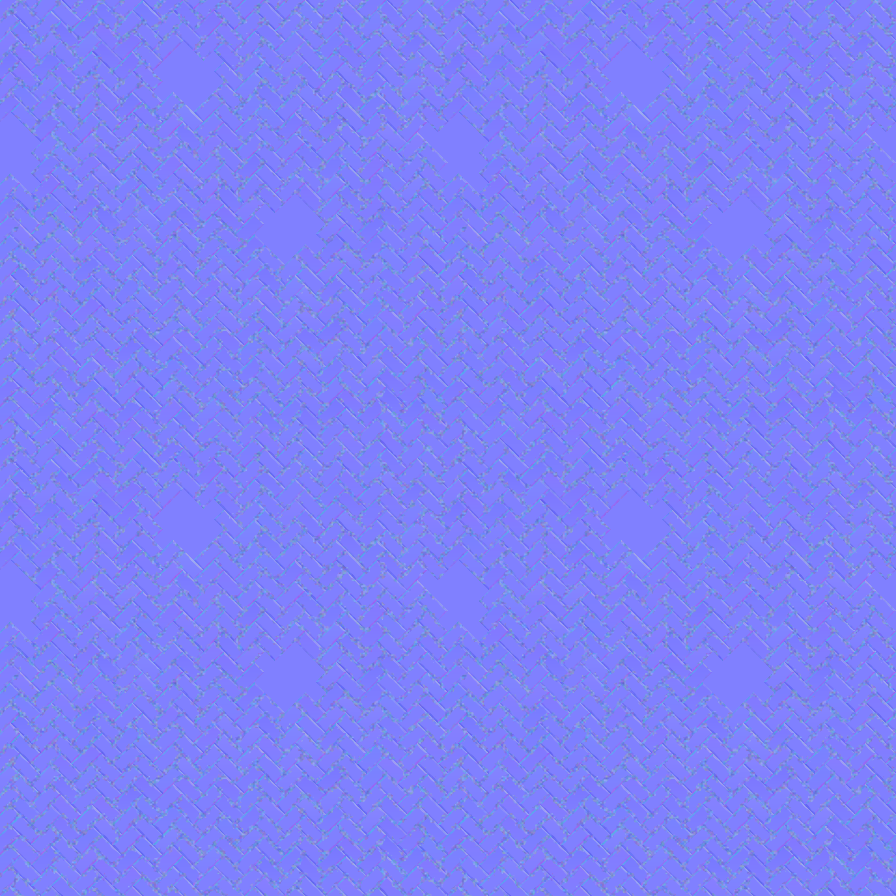
A Shadertoy shader for this texture map:

```glsl
const float TILES = 2.0;                  // identical blocks per side
const vec2  REPEATS = vec2(11.0, 22.0);   // herringbone periods per block
const float BEVEL = 0.10;                 // widths in units of brick width
const float JOINT = 0.10;
const float JOINT_SPREAD = 0.18;
const float TILT = 0.10;
const float BEVEL_SLOPE = 0.48;
const float GRAIN_CELLS = 240.0;
const float CRUMBLE_CELLS = 84.0;
const float WEAR_RADIUS = 0.066;
const vec3  FLAT_NORMAL = vec3(0.5, 0.5, 1.0);
const vec3  CRUMB_COLOR = vec3(0.475, 0.55, 0.88);
const vec3  CRUMB_RANGE = vec3(0.28, 0.28, 0.28);
const vec2  WORN[3] = vec2[3](vec2(0.42, 0.83), vec2(0.03, 0.66), vec2(0.65, 0.49));

float hash(vec2 p) {
    return fract(sin(dot(p, vec2(127.1, 311.7))) * 43758.5453);
}

// Value noise that wraps after a whole number of cells
float noise(vec2 p, float period, float seed) {
    vec2 i = floor(p), f = fract(p);
    f = f * f * (3.0 - 2.0 * f);
    vec2 a = mod(i, period) + seed, b = mod(i + 1.0, period) + seed;
    return mix(mix(hash(a), hash(vec2(b.x, a.y)), f.x),
               mix(hash(vec2(a.x, b.y)), hash(b), f.x), f.y);
}

// Local position, half size and centre of the brick under q (brick width = 1)
void herringbone(vec2 q, out vec2 local, out vec2 halfSize, out vec2 center) {
    vec2 cell = floor(q);
    float k = mod(cell.x - cell.y, 4.0);
    bool lying = k < 1.5;
    if (k > 0.5 && k < 1.5) cell.x -= 1.0;
    if (k > 1.5 && k < 2.5) cell.y -= 1.0;
    halfSize = lying ? vec2(1.0, 0.5) : vec2(0.5, 1.0);
    center = cell + halfSize;
    local = q - center;
}

// 1 on bricks inside a worn patch, 0 elsewhere
float wornBrick(vec2 c, float jitter) {
    float worn = 0.0;
    for (int i = 0; i < 3; i++) {
        vec2 d = abs(fract(c - WORN[i] + 0.5) - 0.5);
        worn = max(worn, step(length(d), WEAR_RADIUS * (0.85 + 0.3 * jitter)));
    }
    return worn;
}

void mainImage(out vec4 fragColor, in vec2 fragCoord) {
    vec2 uv = fragCoord / iResolution.xy * TILES;
    vec2 g = uv * REPEATS;
    vec2 q = vec2(g.y + 2.0 * g.x, g.y - 2.0 * g.x);
    float aa = 1.4142 * TILES * REPEATS.y / iResolution.y;

    // Brick and its wrapped identity, rounded to exact eighths
    vec2 local, halfSize, center;
    herringbone(q, local, halfSize, center);
    vec2 id = vec2((center.x - center.y) * 0.25, (center.x + center.y) * 0.5);
    id = floor(mod(id, REPEATS) * 8.0 + 0.5) / 8.0;
    float rnd = hash(id);
    float intact = 1.0 - wornBrick(id / REPEATS, rnd);

    // Nearest edge and its outward direction on the canvas
    vec2 d = halfSize - abs(local);
    float edge = min(d.x, d.y);
    vec2 axis = d.x < d.y ? vec2(sign(local.x), 0.0) : vec2(0.0, sign(local.y));
    vec2 outward = vec2(axis.x - axis.y, axis.x + axis.y) * 0.7071;

    // Face: some bricks lie level, others lean, more so toward one end
    vec2 lean = vec2(hash(id + 3.7), hash(id + 8.3)) - vec2(0.5, 0.55);
    float slant = 0.7 + 0.5 * (local.x + local.y);
    vec2 slope = TILT * lean * step(0.4, rnd) * slant;

    // Bevel: upper sides catch more, with a strength drawn for each side
    float chip = noise(uv * CRUMBLE_CELLS, CRUMBLE_CELLS, 5.0);
    float bevel = 1.0 - smoothstep(-0.6 * aa, 0.6 * aa, edge - BEVEL * (0.6 + 0.8 * chip));
    float strength = mix(0.25, 1.0, hash(id + axis * 2.3 + 17.0));
    strength *= mix(0.75, 1.0, step(0.0, outward.y));
    slope += outward * BEVEL_SLOPE * bevel * strength;
    vec3 color = vec3(0.5 + 0.5 * slope, 0.5 + 0.5 * sqrt(max(0.0, 1.0 - dot(slope, slope))));

    // Crumbled joints: fine grain where the mortar has broken
    vec2 grainPos = uv * GRAIN_CELLS;
    vec3 grain = vec3(noise(grainPos, GRAIN_CELLS, 11.0),
                      noise(grainPos, GRAIN_CELLS, 37.0),
                      noise(grainPos, GRAIN_CELLS, 71.0)) - 0.5;
    float broken = smoothstep(0.35, 0.65, noise(uv * CRUMBLE_CELLS, CRUMBLE_CELLS, 23.0));
    float width = JOINT + JOINT_SPREAD * (grain.x + 0.5) * broken;
    float joint = 1.0 - smoothstep(-0.6 * aa, 0.6 * aa, edge - width);
    color = mix(color, CRUMB_COLOR + CRUMB_RANGE * grain, joint * mix(0.25, 0.85, broken));

    color = mix(FLAT_NORMAL, color, intact);
    fragColor = vec4(clamp(color, 0.0, 1.0), 1.0);
}
```
